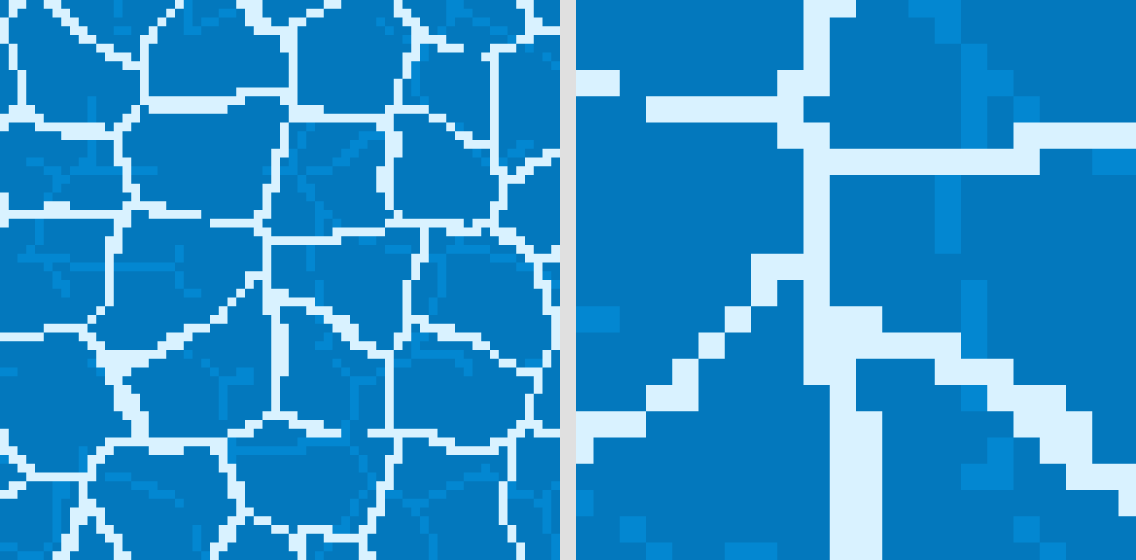
Left: the whole. Right: its middle third, enlarged.
Reproduce this texture procedurally as a WebGL 2 fragment shader.

```glsl
#version 300 es
precision highp float;

uniform vec2 u_resolution;
out vec4 fragColor;

vec2 hash2(vec2 p) {
    return fract(sin(vec2(dot(p, vec2(127.1, 311.7)), dot(p, vec2(269.5, 183.3)))) * 43758.5453);
}

float valueNoise(vec2 p) {
    vec2 i = floor(p);
    vec2 f = fract(p);
    f = f * f * (3.0 - 2.0 * f);
    float low = mix(hash2(i).x, hash2(i + vec2(1, 0)).x, f.x);
    float high = mix(hash2(i + vec2(0, 1)).x, hash2(i + 1.0).x, f.x);
    return mix(low, high, f.y);
}

// Distance in blocks to the nearest border between irregular cells
float borderDistance(vec2 p) {
    vec2 cellSize = vec2(15.0, 12.5);
    p += 3.2 * (vec2(valueNoise(p / 6.0), valueNoise(p / 6.0 + 37.0)) - 0.5);
    vec2 home = floor(p / cellSize);

    // Nearest cell centre
    vec2 nearest = vec2(0.0);
    vec2 nearestCell = home;
    float best = 1e6;
    for (int y = -1; y <= 1; y++) {
        for (int x = -1; x <= 1; x++) {
            vec2 cell = home + vec2(x, y);
            vec2 toCentre = (cell + 0.12 + 0.76 * hash2(cell)) * cellSize - p;
            float d = dot(toCentre, toCentre);
            if (d < best) {
                best = d;
                nearest = toCentre;
                nearestCell = cell;
            }
        }
    }

    // Closest bisector with the surrounding cells
    float border = 1e6;
    for (int y = -2; y <= 2; y++) {
        for (int x = -2; x <= 2; x++) {
            if (x == 0 && y == 0) continue;
            vec2 cell = nearestCell + vec2(x, y);
            vec2 toCentre = (cell + 0.12 + 0.76 * hash2(cell)) * cellSize - p;
            border = min(border, dot(0.5 * (nearest + toCentre), normalize(toCentre - nearest)));
        }
    }
    return border;
}

// Flat colour of one square block
vec3 blockColor(vec2 block) {
    if (borderDistance(block) < 0.63) return vec3(0.85, 0.95, 1.0);
    bool deepLine = borderDistance(block + vec2(307.0, 191.0)) < 0.5;
    bool visible = valueNoise(block / 8.0 + 71.0) > 0.36;
    return deepLine && visible ? vec3(0.01, 0.53, 0.82) : vec3(0.01, 0.47, 0.74);
}

void main() {
    float blockPixels = u_resolution.y / 64.0;
    vec2 p = gl_FragCoord.xy / blockPixels - 0.5;
    vec2 corner = floor(p) + 0.5;

    // Blend neighbouring blocks across a one pixel wide seam
    vec2 seam = clamp((fract(p) - 0.5) * blockPixels + 0.5, 0.0, 1.0);
    vec3 color = vec3(0.0);
    for (int y = 0; y <= 1; y++) {
        for (int x = 0; x <= 1; x++) {
            vec2 corners = vec2(x, y);
            vec2 weight = mix(1.0 - seam, seam, corners);
            if (weight.x * weight.y > 0.0) {
                color += weight.x * weight.y * blockColor(corner + corners);
            }
        }
    }
    fragColor = vec4(color, 1.0);
}
```
